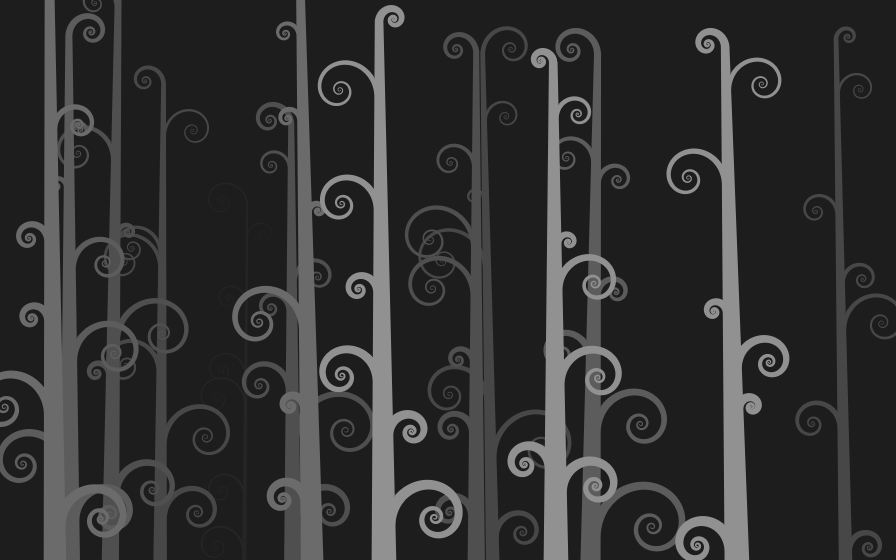
A Shadertoy shader for this pattern:

```glsl
// Layered grey forest of tapered stems with curling spiral tendrils on a dark ground.

const float TAU = 6.28319;
const int CURLS = 6;

float hash(float n) {
    return fract(sin(n * 127.1 + 3.7) * 43758.5);
}

// Distance to a logarithmic spiral that starts upright at -x and winds inward over the top.
float curlDistance(vec2 q, float radius, float halfWidth) {
    float rho = max(length(q), 1e-5);
    float angle = mod(atan(q.y, -q.x) + 0.2, TAU) - 0.2;
    float wound = -log(rho / radius) / 0.2;
    float turn = clamp(round((wound - angle) / TAU), 0.0, 2.0);
    float theta = angle + TAU * turn;
    return abs(rho - radius * exp(-0.2 * theta)) - halfWidth * exp(-0.13 * theta);
}

// Distance to one stem with its side curls and the curl that ends it.
float stemDistance(vec2 p, float x, float depth, float seed) {
    float baseWidth = 0.004 + 0.018 * sqrt(depth);
    float height = 0.62 + 0.22 * depth + 0.4 * hash(seed);
    float lean = 0.05 * (hash(seed + 0.31) - 0.5);

    // Tapered trunk
    float width = baseWidth * mix(1.0, 0.35, clamp(p.y / height, 0.0, 1.0));
    float d = max(abs(p.x - x - lean * p.y) - width, p.y - height - 0.003);

    for (int k = 0; k <= CURLS; k++) {
        float id = seed * 7.3 + float(k) * 1.71;
        bool isTip = k == CURLS;
        float along = isTip ? 1.0 : (float(k) + hash(id)) / 6.5;
        float side = hash(id + 0.53) < 0.5 ? -1.0 : 1.0;
        float stemWidth = baseWidth * mix(1.0, 0.35, along);

        // Lower curls are larger; tiny ones close up into knobs
        float radius = isTip ? 0.02 + 0.03 * hash(id + 0.9)
                             : 0.016 + 0.085 * hash(id + 0.9) * (1.0 - 0.45 * along);
        float halfWidth = isTip ? stemWidth : min(0.5 * stemWidth, 0.45 * radius);

        // The outer edge of the curl flows out of the side of the stem
        float y = along * height;
        vec2 q = p - vec2(x + lean * y, y + 0.2 * radius);
        q.x = q.x * side - (stemWidth - halfWidth + 1.02 * radius);
        if (dot(q, q) < 1.8 * radius * radius)
            d = min(d, curlDistance(q, radius, halfWidth));
    }
    return d;
}

void mainImage(out vec4 fragColor, in vec2 fragCoord) {
    float pixel = 1.0 / iResolution.y;
    vec2 p = fragCoord * pixel;
    p.x += 0.5 * (1.6 - iResolution.x * pixel);

    // Back to front: shade, first stem, spacing, count
    vec4 layers[6] = vec4[6](
        vec4(0.145, 0.43, 0.30, 1.0),
        vec4(0.28, 0.27, 0.62, 3.0),
        vec4(0.31, 0.18, 0.33, 3.0),
        vec4(0.36, 0.14, 0.90, 2.0),
        vec4(0.42, 0.08, 0.47, 2.0),
        vec4(0.57, 0.685, 0.32, 3.0));

    float grey = 0.114;
    for (int i = 0; i < 6; i++) {
        vec4 layer = layers[i];
        for (int j = 0; j < int(layer.w); j++) {
            float seed = float(i) * 5.17 + float(j) * 1.39 + 1.0;
            float x = layer.y + layer.z * float(j) + 0.04 * (hash(seed + 0.77) - 0.5);
            float d = stemDistance(p, x, float(i) / 5.0, seed);
            grey = mix(grey, layer.x, clamp(0.5 - d / pixel, 0.0, 1.0));
        }
    }
    fragColor = vec4(vec3(grey), 1.0);
}
```
